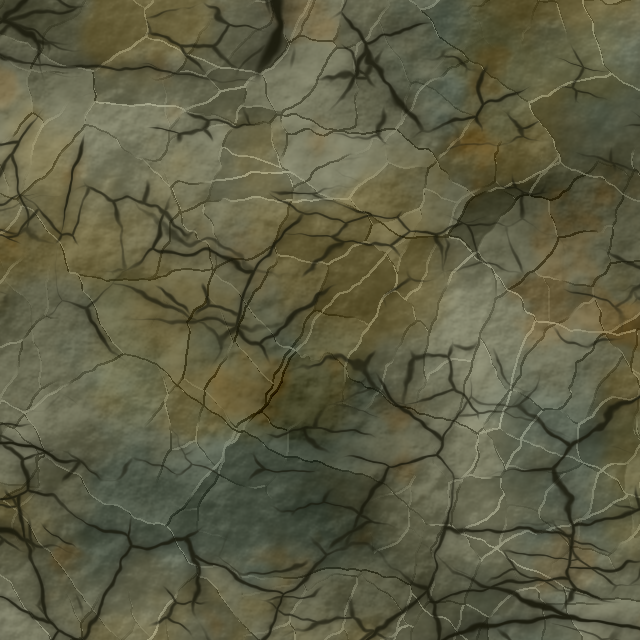
Write a Shadertoy shader that draws this texture.

```glsl
#define MEAN_TONE 0.388
#define LIGHT_GAIN 0.15
#define MOTTLE_GAIN 0.42
#define FACET_TONE 0.075
#define ROUGHNESS 0.055
#define LIGHT_DIR vec2(-0.5, 0.85)
#define SLOPE_STEP 0.0028
#define CRACK_WIDTH 0.0042
#define CRACK_COLOR vec3(0.10, 0.10, 0.045)
#define OCHRE_SHIFT vec3(0.035, 0.0, -0.055)
#define COOL_SHIFT vec3(-0.025, 0.008, 0.035)

float hash(vec2 p) {
    return fract(sin(dot(p, vec2(127.1, 311.7))) * 43758.5453);
}

vec2 hash2(vec2 p) {
    return vec2(hash(p), hash(p + 37.3));
}

mat2 rotation(float a) {
    return mat2(cos(a), sin(a), -sin(a), cos(a));
}

float noise(vec2 p) {
    vec2 i = floor(p), f = fract(p);
    f = f * f * (3.0 - 2.0 * f);
    return mix(mix(hash(i), hash(i + vec2(1, 0)), f.x),
               mix(hash(i + vec2(0, 1)), hash(i + vec2(1, 1)), f.x), f.y);
}

float fbm(vec2 p, int octaves) {
    float sum = 0.0, amp = 0.5;
    for (int i = 0; i < octaves; i++) {
        sum += amp * noise(p);
        p = rotation(0.6) * p * 2.03 + 11.7;
        amp *= 0.5;
    }
    return sum;
}

// Bends straight cell borders into broken, natural ones
vec2 warp(vec2 p) {
    vec2 broad = vec2(noise(p * 5.0), noise(p * 5.0 + 19.1)) - 0.5;
    vec2 jagged = vec2(fbm(p * 21.0, 3), fbm(p * 21.0 + 43.0, 3)) - 0.45;
    return p + 0.09 * broad + 0.035 * jagged;
}

// Nearest cell: offset to its centre in xy, cell index in zw
vec4 nearestCell(vec2 p) {
    vec2 base = floor(p);
    vec4 best = vec4(0.0);
    float bestDist = 1e3;
    for (int y = -1; y <= 1; y++)
    for (int x = -1; x <= 1; x++) {
        vec2 cell = base + vec2(x, y);
        vec2 offset = cell + hash2(cell) - p;
        float d = dot(offset, offset);
        if (d < bestDist) { bestDist = d; best = vec4(offset, cell); }
    }
    return best;
}

float borderDistance(vec2 p) {
    vec4 near = nearestCell(p);
    float border = 1e3;
    for (int y = -2; y <= 2; y++)
    for (int x = -2; x <= 2; x++) {
        vec2 cell = near.zw + vec2(x, y);
        vec2 offset = cell + hash2(cell) - p;
        vec2 gap = offset - near.xy;
        if (dot(gap, gap) > 1e-5)
            border = min(border, dot(0.5 * (near.xy + offset), normalize(gap)));
    }
    return border;
}

// Tilted planes with small steps between them
float facets(vec2 p, float scale) {
    vec4 cell = nearestCell(p * scale);
    vec2 tilt = hash2(cell.zw + 5.7) - 0.5;
    return (dot(tilt, cell.xy) * 1.3 + 0.1 * hash(cell.zw + 9.2)) / scale;
}

float rockHeight(vec2 p) {
    vec2 q = rotation(0.45) * warp(p);
    float broken = smoothstep(0.25, 0.7, noise(p * 6.0 + 3.0));
    return facets(q * vec2(0.8, 1.2), 5.0)
         + facets(q * vec2(1.2, 0.8) + 4.0, 12.0) * broken
         + ROUGHNESS * fbm(p * 8.0, 6);
}

// Returns the dark core in x and the soft shade beside it in y
vec2 cracks(vec2 p, vec2 scale, float angle, float width, float cover) {
    vec2 q = rotation(angle) * warp(p);
    float d = borderDistance(q * scale + scale.yx) / scale.y;
    float presence = smoothstep(cover, cover + 0.25, noise(p * scale * 1.1 + scale.x));
    float w = width * presence * (0.25 + 1.1 * noise(p * 30.0));
    float core = 1.0 - smoothstep(w * 0.35, w + 1.2 / iResolution.y, d);
    return presence * vec2(core, exp(-d / (width * 3.0)));
}

void mainImage(out vec4 fragColor, in vec2 fragCoord) {
    vec2 p = fragCoord / iResolution.y;

    // Relief lit from the upper left
    float h = rockHeight(p);
    vec2 slope = vec2(rockHeight(p + vec2(SLOPE_STEP, 0.0)) - h,
                      rockHeight(p + vec2(0.0, SLOPE_STEP)) - h) / SLOPE_STEP;
    float light = -dot(slope, LIGHT_DIR);
    light /= 1.0 + abs(light);

    // Tone of the stone: broad stains, facets, fine grain
    vec2 q = rotation(0.45) * warp(p);
    vec4 slab = nearestCell(q * vec2(0.8, 1.2) * 5.0);
    float tone = MEAN_TONE + LIGHT_GAIN * light
               + MOTTLE_GAIN * (fbm(p * 4.0 + 7.0, 5) - 0.485)
               + FACET_TONE * (hash(slab.zw + 2.4) - 0.5)
               + 0.07 * (fbm(p * vec2(60.0, 80.0), 3) - 0.44);

    // Mineral tints
    vec3 color = vec3(tone, tone * 1.005, tone * 0.95 - 0.07);
    float ochre = smoothstep(0.48, 0.68, fbm(p * 5.0 + 31.0, 4));
    float cool = smoothstep(0.5, 0.7, fbm(p * 4.5 + 83.0, 4));
    float rust = smoothstep(0.58, 0.75, fbm(p * 8.0 + 57.0, 4));
    color += OCHRE_SHIFT * ochre + COOL_SHIFT * cool;
    color += vec3(0.03, -0.02, -0.06) * rust;

    // Long ledges, joints and hairline fractures
    vec2 ledge = cracks(p, vec2(2.2, 5.5), 0.12, CRACK_WIDTH, 0.42);
    vec2 joint = cracks(p, vec2(6.0, 7.5), -0.6, CRACK_WIDTH * 0.65, 0.5);
    vec2 hairline = cracks(p, vec2(10.0, 17.0), 0.3, CRACK_WIDTH * 0.4, 0.55);
    float shade = max(ledge.y, max(joint.y * 0.8, hairline.y * 0.5));
    float core = max(ledge.x, max(joint.x * 0.85, hairline.x * 0.7));
    color *= 1.0 - 0.38 * shade;
    color = mix(color, CRACK_COLOR, core * 0.9);

    fragColor = vec4(clamp(color, 0.0, 1.0), 1.0);
}
```
